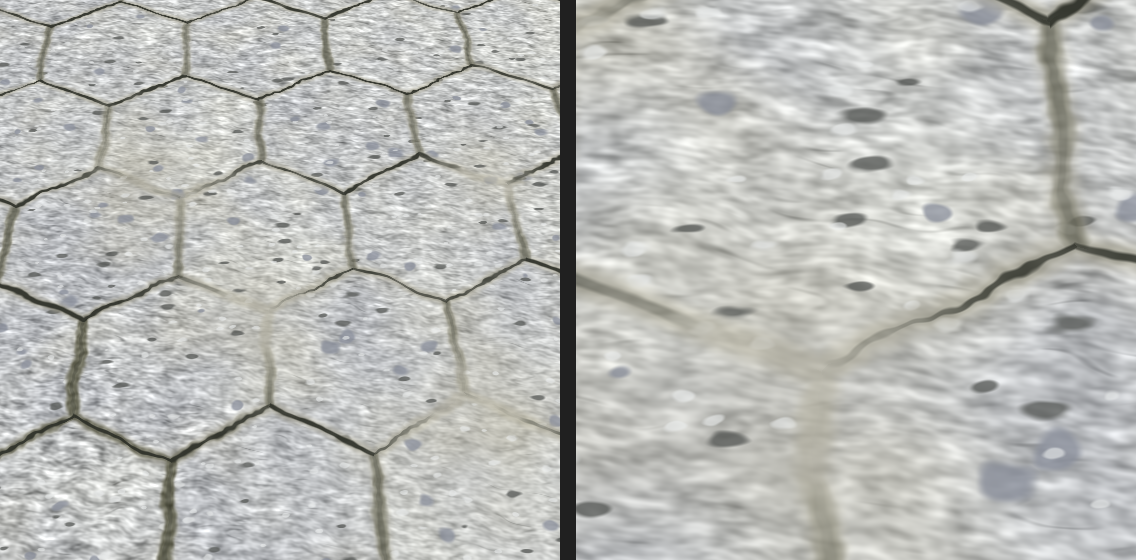
Left, the full canvas; right, a detail of the centre.
Reproduce this texture procedurally as a WebGL 1 fragment shader.

```glsl
precision highp float;
// Worn hexagonal concrete paving seen at a slant. Each pixel is projected onto
// the ground plane, where a hexagon lattice gives stones and joints; gradient
// noise adds streaky grain, and soft areas of dust and damp vary the joints.

uniform vec2 u_resolution;

const vec3 COOL_STONE = vec3(0.73, 0.74, 0.755);
const vec3 PALE_STONE = vec3(0.83, 0.835, 0.815);
const vec3 SAND = vec3(0.75, 0.735, 0.665);
const vec3 MOSS = vec3(0.39, 0.39, 0.32);
const vec3 CRACK = vec3(0.17, 0.18, 0.15);
const vec3 PEBBLE = vec3(0.53, 0.55, 0.60);
const vec3 PIT = vec3(0.32, 0.33, 0.32);
const vec3 CHIP = vec3(0.92, 0.93, 0.93);
const float JOINT_WIDTH = 0.055;   // half widths, in stone widths
const float MOSS_WIDTH = 0.036;
const float CRACK_WIDTH = 0.016;
const float EDGE_WOBBLE = 0.035;
const float GRAIN = 0.50;
const float ROW_STEP = 0.8660254;  // distance between rows of stones

vec2 hash2(vec2 p) {
  vec3 q = fract(p.xyx * vec3(0.1031, 0.1030, 0.0973));
  q += dot(q, q.yzx + 33.33);
  return fract((q.xx + q.yz) * q.zy);
}

float corner(vec2 cell, vec2 f, vec2 o) {
  return dot(hash2(cell + o) * 2.0 - 1.0, f - o);
}

float noise(vec2 p) {
  vec2 i = floor(p), f = p - i;
  vec2 k = f * f * f * (f * (f * 6.0 - 15.0) + 10.0);
  return mix(mix(corner(i, f, vec2(0, 0)), corner(i, f, vec2(1, 0)), k.x),
             mix(corner(i, f, vec2(0, 1)), corner(i, f, vec2(1, 1)), k.x), k.y);
}

// Inverse perspective: canvas position to ground plane, one unit per stone.
vec2 toGround(vec2 p) {
  p.y = 1.0 - p.y;
  vec2 across = vec2(0.2552, -0.0085) - 0.006 * p;
  vec2 down = vec2(-0.0344, 0.1311) + 0.0865 * p;
  vec2 offset = p - vec2(0.2057, 0.0905);
  float det = across.x * down.y - down.x * across.y;
  float u = (offset.x * down.y - down.x * offset.y) / det;
  float v = (across.x * offset.y - across.y * offset.x) / det;
  return vec2(u, v * ROW_STEP);
}

float area(vec2 p, vec2 center, float radius) {
  vec2 d = (p - center) / radius;
  return exp(-dot(d, d));
}

// Sparse ragged spots, at most one in each unit cell.
float spots(vec2 p, float density, float radius) {
  vec2 cell = floor(p);
  float ragged = 0.16 * noise(p * 3.0), cover = 0.0;
  for (int j = -1; j <= 1; j++) {
    for (int i = -1; i <= 1; i++) {
      vec2 c = cell + vec2(i, j);
      vec2 pick = hash2(c + 71.0);
      float r = radius * mix(0.5, 1.2, pick.y);
      float d = length(p - c - hash2(c)) + ragged;
      cover = max(cover, step(pick.x, density) * (1.0 - smoothstep(0.6 * r, 1.2 * r, d)));
    }
  }
  return cover;
}

// Streaks lying nearly level, with dark hollows along some ridges.
float grain(vec2 h) {
  vec2 q = vec2(h.x, h.y - 0.18 * h.x + 0.03 * noise(h * 5.0));
  float fine = 0.42 * noise(q * vec2(7.0, 17.0)) + 0.48 * noise(q * vec2(14.0, 36.0) + 9.0)
             + 0.32 * noise(q * vec2(31.0, 68.0) + 23.0);
  float ridge = 1.0 - smoothstep(0.0, 0.12, abs(noise(q * vec2(6.0, 21.0) + 50.0)));
  return fine - 0.20 * ridge * smoothstep(0.0, 0.35, noise(q * vec2(9.0, 14.0) + 80.0));
}

void main() {
  vec2 p = gl_FragCoord.xy / u_resolution;
  vec2 ground = toGround(p);

  // Weathering over the whole pavement
  float dust = area(p, vec2(0.45, 0.42), 0.12) + area(p, vec2(0.26, 0.67), 0.12)
             + area(p, vec2(0.87, 0.24), 0.15) + area(p, vec2(0.87, 0.69), 0.07);
  float damp = area(p, vec2(0.15, 0.16), 0.28);

  // Nearest stone, with wobbly outlines
  vec2 h = ground + EDGE_WOBBLE * vec2(noise(ground * 5.0), noise(ground * 5.0 + 40.0))
         + 0.014 * noise(ground * 24.0);
  vec2 period = vec2(1.0, 2.0 * ROW_STEP);
  vec2 evenRow = mod(h + 0.5 * period, period) - 0.5 * period;
  vec2 oddRow = mod(h, period) - 0.5 * period;
  vec2 local = dot(evenRow, evenRow) < dot(oddRow, oddRow) ? evenRow : oddRow;
  vec2 center = h - local;
  vec2 stoneRand = hash2(floor(center * vec2(2.0, 1.0 / ROW_STEP) + 0.5) + 13.0);

  // Joints: sandy band, moss and dark crack, varied for each edge
  float sand = 0.0, moss = 0.0, crack = 0.0;
  float broken = noise(ground * 9.0 + 17.0);
  for (int i = 0; i < 3; i++) {
    float angle = float(i) * 1.0471976;
    float upright = i == 0 ? 1.0 : 0.0;
    vec2 dir = vec2(cos(angle), sin(angle));
    float t = dot(local, dir), d = 0.5 - abs(t);
    vec2 middle = center + 0.5 * dir * sign(t);
    vec2 vary = hash2(floor(middle * vec2(4.0, 2.0 / ROW_STEP) + 0.5));
    float open = clamp(mix(0.75, 1.2, vary.x) - 1.1 * dust + 0.4 * damp + 0.5 * broken, 0.0, 1.0);
    float mossW = MOSS_WIDTH * (0.7 + 0.3 * upright + 0.25 * damp + 0.5 * broken);
    float crackW = CRACK_WIDTH * mix(0.7, 1.35, vary.y) * (1.0 + 0.6 * broken);
    float mossy = clamp(0.22 + 0.35 * upright + 0.6 * damp, 0.0, 0.9);
    sand = max(sand, 1.0 - smoothstep(0.2 * JOINT_WIDTH, JOINT_WIDTH, d));
    moss = max(moss, mossy * open * (1.0 - smoothstep(0.4 * mossW, mossW, d)));
    crack = max(crack, open * (0.9 - 0.65 * upright) * (1.0 - smoothstep(0.35 * crackW, crackW, d)));
  }

  // Stone face
  float pale = 0.18 + 0.45 * p.x + 0.5 * (stoneRand.x - 0.5) + 0.7 * noise(ground * 2.3 + 5.0)
             + 0.35 * area(p, vec2(0.48, 0.55), 0.22) - 0.15 * damp;
  vec3 color = mix(COOL_STONE, PALE_STONE, clamp(pale, 0.0, 1.0));
  color = mix(color, SAND, clamp(0.4 * dust + 0.5 * noise(ground * 3.1 + 31.0), 0.0, 0.5));
  float rough = GRAIN * (0.9 + 0.5 * damp + 0.3 * p.y - 0.4 * min(dust, 1.0));
  color += rough * grain(ground);
  color = mix(color, PEBBLE, 0.75 * spots(ground * vec2(5.0, 6.0), 0.17, 0.22));
  color = mix(color, PIT, 0.75 * spots(ground * vec2(6.0, 13.0) + 7.0, 0.10, 0.24));
  color = mix(color, CHIP, 0.6 * spots(ground * vec2(10.0, 16.0) + 3.0, 0.14, 0.25));

  // Joint fillings
  color = mix(color, SAND * (0.95 + 0.3 * broken), 0.55 * sand);
  color = mix(color, MOSS + 0.25 * noise(ground * 32.0), moss);
  color = mix(color, CRACK, crack);
  gl_FragColor = vec4(clamp(color, 0.0, 1.0), 1.0);
}
```
